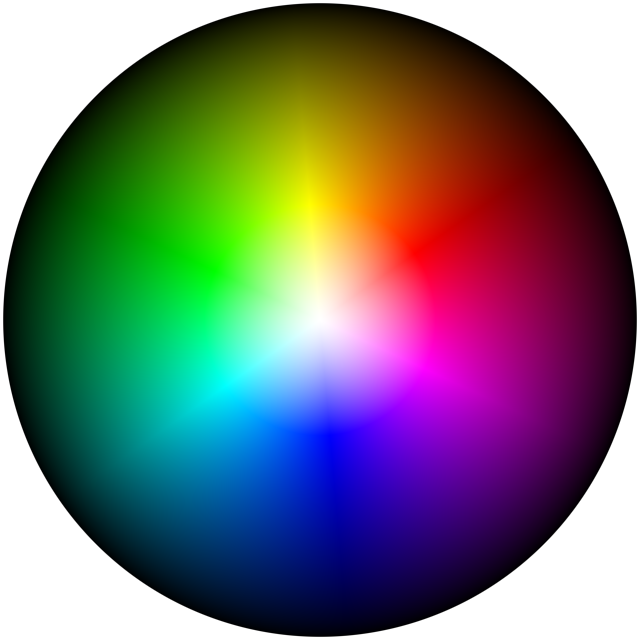
This background is drawn by a Shadertoy shader. Its source:

```glsl
// A shaded colour wheel: white at the heart, pure hues in a ring, black at the rim.

const float TAU = 6.2831853;
const float DISC_RADIUS = 0.495;
const float PURE_RING = 0.365;             // fraction of the radius where hues are pure
const float RED_ANGLE = 35.0 / 360.0;      // direction of red, in turns
const vec3 PAPER = vec3(1.0);

// Fully saturated colour of a hue given in turns
vec3 pureHue(float hue) {
    vec3 sector = fract(hue + vec3(0.0, 2.0, 1.0) / 3.0) * 6.0;
    return clamp(abs(sector - 3.0) - 1.0, 0.0, 1.0);
}

// Tint to white inside the ring, shade to black outside it
vec3 tintAndShade(vec3 hueColor, float radius, float ring) {
    float saturation = pow(clamp(radius / ring, 0.0, 1.0), 1.3);
    float brightness = pow(clamp((1.0 - radius) / (1.0 - ring), 0.0, 1.0), 0.8);
    return mix(vec3(1.0), hueColor, saturation) * brightness;
}

// Wheel colour at a point measured in disc radii
vec3 colorWheel(vec2 p, float redAngle, float ring) {
    float radius = length(p);
    float turn = radius > 0.0 ? atan(p.y, p.x) / TAU : 0.0;
    return tintAndShade(pureHue(turn - redAngle), radius, ring);
}

// Smooth coverage of a disc
float discMask(vec2 p, float radius, float softness) {
    return 1.0 - smoothstep(-softness, softness, length(p) - radius);
}

void mainImage(out vec4 fragColor, in vec2 fragCoord) {
    float canvas = min(iResolution.x, iResolution.y);
    vec2 p = (fragCoord - 0.5 * iResolution.xy) / canvas;

    vec3 wheel = colorWheel(p / DISC_RADIUS, RED_ANGLE, PURE_RING);
    float coverage = discMask(p, DISC_RADIUS, 0.75 / canvas);
    fragColor = vec4(mix(PAPER, wheel, coverage), 1.0);
}
```
